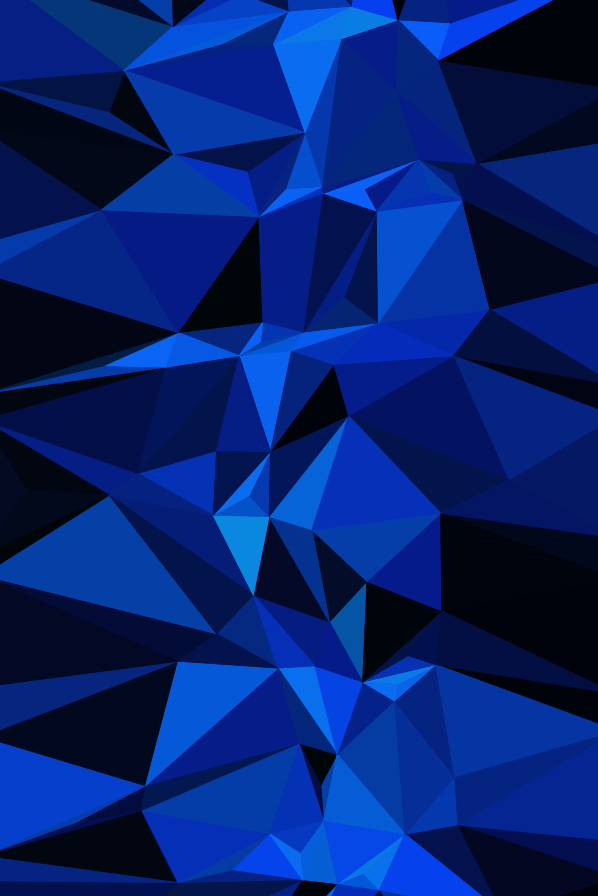
Reproduce this background procedurally as a Shadertoy shader.

```glsl
// Low-poly field of deep blue triangles with bright facets clustered along the centre.

float hash(vec2 p) {
    return fract(sin(dot(p, vec2(127.1, 311.7))) * 43758.5453);
}

// Signed distance to the line a-b, positive on its left side.
float edgeDistance(vec2 p, vec2 a, vec2 b) {
    vec2 e = b - a;
    return (e.x * (p.y - a.y) - e.y * (p.x - a.x)) / max(length(e), 1e-5);
}

float area(vec2 a, vec2 b, vec2 c) {
    vec2 u = b - a, v = c - a;
    return u.x * v.y - u.y * v.x;
}

// Winding spine along which the bright clusters sit.
float spine(float y) {
    return 0.52 - 0.06 * cos(7.5 * (y - 0.52));
}

float spineGlow(vec2 q) {
    return exp(-pow((q.x / 0.668 - spine(q.y)) / 0.27, 2.0));
}

float clusterBand(float y) {
    return cos(35.0 * (y - 0.07));
}

// Staggered mesh vertex: rows bunch into clusters on the spine and fan out to the sides.
vec2 meshVertex(vec2 id) {
    vec2 jitter = vec2(hash(id + 13.7), hash(id + 45.3)) - 0.5;
    float shift = 0.3 * (mod(id.y, 2.0) - 0.5) + 0.75 * jitter.x;
    shift *= step(0.5, id.x) * step(id.x, 5.5);
    float u = (id.x + shift) / 3.0 - 1.0;
    float inner = max(1.0 - u * u, 0.0);
    float stagger = mix(0.58, 0.18, inner) * (mod(id.x + id.y, 2.0) - 0.5);
    float y = (id.y - 1.0 + mix(0.38, 0.7, inner) * jitter.y + stagger) / 12.0;
    y -= 0.022 * inner * sin(35.0 * (y - 0.07));
    float x = 0.5 + 0.23 * u + 0.3 * u * u * u + (spine(y) - 0.5) * inner;
    return vec2(x * 0.668, y);
}

// Near-black navy through royal blue to azure.
vec3 palette(float t) {
    vec3 c = mix(vec3(0.0, 0.015, 0.04), vec3(0.01, 0.035, 0.13), smoothstep(0.0, 0.12, t));
    c = mix(c, vec3(0.01, 0.07, 0.30), smoothstep(0.11, 0.20, t));
    c = mix(c, vec3(0.02, 0.13, 0.51), smoothstep(0.28, 0.40, t));
    c = mix(c, vec3(0.02, 0.21, 0.69), smoothstep(0.57, 0.67, t));
    c = mix(c, vec3(0.02, 0.31, 0.88), smoothstep(0.78, 0.87, t));
    return mix(c, vec3(0.04, 0.45, 0.92), smoothstep(0.93, 1.0, t));
}

// Flat colour of a facet from its centre.
vec3 facetColor(vec2 centre) {
    float tone = 0.41 + 0.48 * spineGlow(centre) * (0.47 + 0.7 * clusterBand(centre.y));
    tone -= 0.16 * smoothstep(0.65, 0.95, centre.x / 0.668);
    tone -= 0.2 * exp(-pow((centre.y - 0.31) / 0.06, 2.0));
    tone += 0.86 * (hash(centre * 97.0) - 0.5);
    vec3 c = palette(clamp(tone, 0.0, 1.0));
    // Lean some facets to violet and a few to teal.
    float hue = hash(centre * 61.0 + 5.0) - 0.5;
    c.g *= 1.0 + 0.4 * hue;
    c.b *= 1.0 - 0.12 * hue;
    c.g += 0.12 * c.b * step(0.475, hue);
    return c;
}

// Paints one triangle with a soft one-pixel rim, so neighbours join without seams.
void paintFacet(inout vec3 color, vec2 p, vec2 a, vec2 b, vec2 c, float px) {
    vec2 lo = min(a, min(b, c)) - px, hi = max(a, max(b, c)) + px;
    if (any(lessThan(p, lo)) || any(greaterThan(p, hi))) return;
    if (area(a, b, c) < 0.0) { vec2 swap = b; b = c; c = swap; }
    float d = min(edgeDistance(p, a, b), min(edgeDistance(p, b, c), edgeDistance(p, c, a)));
    float cover = smoothstep(-px, 0.0, d);
    if (cover > 0.0) color = mix(color, facetColor((a + b + c) / 3.0), cover);
}

// Paints a triangle whole, or split in three around an inner point within clusters.
void paintTriangle(inout vec3 color, vec2 p, vec2 a, vec2 b, vec2 c, float px) {
    vec2 m = (a + b + c) / 3.0;
    float splitChance = 0.05 + 0.4 * spineGlow(m) * max(clusterBand(m.y), 0.0);
    if (hash(m * 83.0) > splitChance) {
        paintFacet(color, p, a, b, c, px);
        return;
    }
    m = mix(m, a, 0.3 * hash(m * 47.0));
    paintFacet(color, p, a, b, m, px);
    paintFacet(color, p, b, c, m, px);
    paintFacet(color, p, c, a, m, px);
}

void mainImage(out vec4 fragColor, in vec2 fragCoord) {
    vec2 p = fragCoord / iResolution.xy * vec2(0.668, 1.0);
    float px = 1.0 / iResolution.y;
    vec3 color = vec3(0.01, 0.07, 0.30);

    for (int row = 0; row < 14; row++) {
        // Skip rows too far away to reach this point.
        if (abs((float(row) - 0.5) / 12.0 - p.y) > 0.18) continue;
        for (int column = 0; column < 6; column++) {
            vec2 id = vec2(column, row);
            vec2 a = meshVertex(id), b = meshVertex(id + vec2(1, 0));
            vec2 c = meshVertex(id + vec2(1, 1)), d = meshVertex(id + vec2(0, 1));

            // Favour the flatter diagonal, as long as both halves stay valid.
            float alongAC = min(area(a, b, c), area(a, c, d)) * (abs(b.y - d.y) + 0.03);
            float alongBD = min(area(a, b, d), area(b, c, d)) * (abs(a.y - c.y) + 0.03);
            if (alongBD > alongAC * mix(0.5, 2.0, hash(id + 77.1))) {
                vec2 first = a;
                a = b; b = c; c = d; d = first;
            }
            paintTriangle(color, p, a, b, c, px);
            paintTriangle(color, p, a, c, d, px);
        }
    }
    fragColor = vec4(color, 1.0);
}
```
